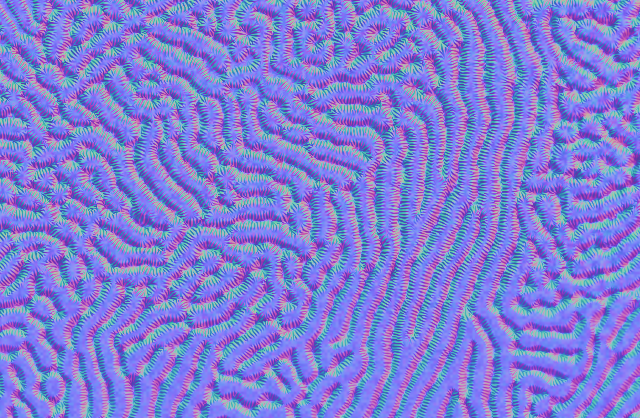
Reproduce this texture map procedurally as a WebGL 2 fragment shader.

```glsl
#version 300 es
precision highp float;
// Normal map of a brain coral: meandering ridges with fine ribs across their flanks.

#define RIDGES 18.5      // ridge periods per canvas height
#define RIBS 134.0       // rib periods per canvas height
#define WAVES 1.45       // ridge periods per meander cell
#define RIB_CELLS 80.0   // rib phase cells per canvas height
#define FLANK_TILT 1.15
#define RIB_TILT 1.9
#define GRAIN_TILT 2.1
#define GRAIN_SIZE 150.0 // fine grains per canvas height
#define SOFTNESS 0.66    // damping of the sideways channels
#define UPWARD 0.95      // damping of the upward channel

uniform vec2 u_resolution;
out vec4 fragColor;

const float PI = 3.14159265;
const float TAU = 6.2831853;

vec3 hash3(vec2 p) {
  vec3 q = fract(vec3(p.xyx) * vec3(0.1031, 0.1030, 0.0973));
  q += dot(q, q.yxz + 33.33);
  return fract((q.xxy + q.yzz) * q.zyx);
}

// Smooth value noise, two independent channels
vec2 noise2(vec2 p) {
  vec2 c = floor(p), f = fract(p);
  f = f * f * (3.0 - 2.0 * f);
  vec2 low = mix(hash3(c).xy, hash3(c + vec2(1, 0)).xy, f.x);
  vec2 high = mix(hash3(c + vec2(0, 1)).xy, hash3(c + vec2(1, 1)).xy, f.x);
  return mix(low, high, f.y);
}

// Wave angle (x) and its random spread (y): combed in a band, wild elsewhere
vec2 flow(vec2 p) {
  float x = p.x - 0.22 * (p.y - 0.5);
  float band = smoothstep(0.8, 1.0, x) * (1.0 - smoothstep(1.2, 1.42, x));
  float combed = mix(-0.28, 0.2, smoothstep(0.6, 0.9, p.y));
  float wild = 5.5 * noise2(p * 5.0 + 3.0).x - 1.7;
  return vec2(mix(wild, combed, band), mix(1.4, 0.4, band));
}

// Narrow-band field from scattered wave packets: value (x) and gradient (yz)
vec3 meander(vec2 p) {
  float scale = RIDGES / WAVES, k = TAU * WAVES;
  vec2 q = p * scale, base = floor(q);
  vec3 sum = vec3(0.0);
  for (int j = -2; j <= 2; j++) {
    for (int i = -2; i <= 2; i++) {
      vec2 cell = base + vec2(i, j);
      vec3 h = hash3(cell + 51.0);
      vec2 d = q - cell - h.xy;
      float w = max(0.0, 1.0 - 0.25 * dot(d, d));
      vec2 grain = flow((cell + h.xy) / scale);
      float angle = grain.x + (h.z - 0.5) * grain.y;
      vec2 dir = vec2(cos(angle), sin(angle));
      float phase = k * dot(d, dir) + TAU * hash3(cell + 177.0).x;
      float c = cos(phase), s = sin(phase);
      sum.x += w * w * w * c;
      sum.yz -= w * w * (w * k * s * dir + 1.5 * d * c);
    }
  }
  return vec3(sum.x, sum.yz / k);
}

// Slope of the ribs, whose phase advances along the ridge
float ribWave(vec2 p, vec2 along) {
  vec2 q = p * RIB_CELLS, base = floor(q);
  vec2 sum = vec2(0.0);
  for (int j = -1; j <= 1; j++) {
    for (int i = -1; i <= 1; i++) {
      vec2 cell = base + vec2(i, j);
      vec3 h = hash3(cell + 311.0);
      vec2 d = q - cell - 0.25 - 0.5 * h.xy;
      float w = max(0.0, 1.0 - dot(d, d) / 1.6);
      float phase = TAU * (RIBS / RIB_CELLS * dot(d, along) + h.z);
      sum += w * w * vec2(cos(phase), sin(phase));
    }
  }
  return sum.x / (length(sum) + 0.12);
}

void main() {
  vec2 p = gl_FragCoord.xy / u_resolution.y;

  // Ridge coordinate: 0 on the crest, 1 in the groove; the bias widens the ridges
  vec2 bend = 0.016 * (noise2(p * 11.0) - 0.5) + 0.006 * (noise2(p * 34.0) - 0.5);
  vec3 field = meander(p + bend);
  float steep = length(field.yz) + 1e-4;
  float u = atan(steep, field.x + 0.15 * steep) / PI;
  vec2 side = -field.yz / steep;
  vec2 along = vec2(-side.y, side.x);

  // Regional character: ribbed upper left, smooth lower edge, rough right
  vec2 region = noise2(p * 5.0 + 19.0);
  float ribbed = smoothstep(0.05, 0.6, p.y + 0.5 * (region.y - 0.5));
  float rough = smoothstep(1.15, 1.45, p.x);
  float plain = smoothstep(0.45, 0.65, region.x) * smoothstep(0.6, 0.85, p.y)
    * (1.0 - smoothstep(0.6, 0.95, p.x)) * smoothstep(0.66, 0.78, u);

  // Rounded flanks drop into narrow grooves
  float flank = 0.35 * u + smoothstep(0.3, 0.6, u) * (1.0 - smoothstep(0.8, 1.0, u));
  vec2 tilt = FLANK_TILT * flank * side;

  // Ribs of uneven strength start near the crest and fade into the groove
  float ribs = smoothstep(mix(0.26, 0.02, ribbed), 0.52, u) * mix(0.65, 1.1, ribbed);
  ribs *= (1.0 - 0.4 * rough) * (1.0 - 0.5 * smoothstep(0.75, 0.95, u));
  ribs *= 0.65 + 0.7 * noise2(p * 55.0 + 13.0).x;
  ribs *= 1.0 + 0.15 * dot(side, vec2(-0.6, 0.8));
  tilt += RIB_TILT * ribs * ribWave(p + 0.3 * bend, along) * along;

  // Crisp grain, strongest in the grooves
  vec2 fine = noise2(p * GRAIN_SIZE + 7.0) - 0.5;
  vec2 coarse = noise2(p * 0.45 * GRAIN_SIZE + 31.0) - 0.5;
  float grit = mix(0.5, 0.9, ribbed) * (0.35 + 1.1 * u * u);
  tilt += GRAIN_TILT * grit * (fine + (0.3 + 0.7 * rough) * coarse);
  tilt *= 1.0 - 0.8 * plain;

  vec3 normal = normalize(vec3(tilt, 1.0));
  fragColor = vec4(0.5 + 0.5 * normal * vec3(SOFTNESS, SOFTNESS, UPWARD), 1.0);
}
```
